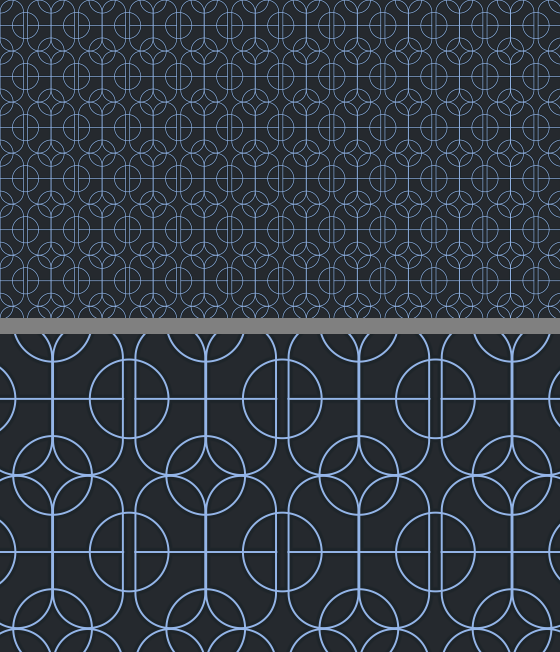
Top, the full canvas; bottom, a detail of the centre.
Give the GLSL for this pattern, as a WebGL 1 fragment shader.

```glsl
precision highp float;
// Fine blue line lattice on dark slate: upright capsules in touching pairs, each
// crossed by a bar, with rings on the cell centres and on the cell corners.
// One mirrored cell gives the distance to the nearest line; it is supersampled.

#define REPEATS 10.97      // cells across the canvas width
#define RING_RADIUS 0.257  // in cells, like all lengths below
#define HALF_GAP 0.038     // half the slit between paired capsules
#define LINE_WIDTH 0.0128
#define LINE_INSET 0.003   // thickens the lines where capsules touch
#define SHADE_REACH 0.036  // extent of the dark rim beside the lines
#define GROUND vec3(0.147, 0.162, 0.180)
#define SHADE vec3(0.112, 0.140, 0.160)
#define LINE_COLOR vec3(0.58, 0.71, 0.91)
#define SAMPLES 4          // per pixel side

uniform vec2 u_resolution;

float ringDistance(vec2 p) {
  return abs(length(p) - RING_RADIUS);
}

// Outline of a capsule that fills the cell height and half its width
float capsuleDistance(vec2 q) {
  float radius = 0.5 * (0.5 - HALF_GAP);
  vec2 fromAxis = vec2(q.x - HALF_GAP - radius, max(q.y - 0.5 + radius, 0.0));
  return abs(length(fromAxis) - radius + LINE_INSET);
}

// Crossbar that stops at the slit
float barDistance(vec2 q) {
  return length(vec2(max(HALF_GAP - q.x, 0.0), q.y));
}

float latticeDistance(vec2 p) {
  vec2 q = abs(fract(p) - 0.5); // mirrored about the cell centre
  float rings = min(ringDistance(q), ringDistance(q - 0.5));
  return min(rings, min(capsuleDistance(q), barDistance(q)));
}

vec3 latticeColor(vec2 p, float softness) {
  float d = latticeDistance(p);
  float shade = 1.0 - smoothstep(0.5 * SHADE_REACH, SHADE_REACH, d);
  float line = clamp((0.5 * LINE_WIDTH - d) / softness + 0.5, 0.0, 1.0);
  return mix(mix(GROUND, SHADE, shade), LINE_COLOR, line);
}

void main() {
  float pixel = REPEATS / u_resolution.x;
  float stepSize = 1.0 / float(SAMPLES);
  vec3 sum = vec3(0.0);

  // Average a grid of samples; cells are counted from the top left
  for (int j = 0; j < SAMPLES; j++) {
    for (int i = 0; i < SAMPLES; i++) {
      vec2 offset = (vec2(float(i), float(j)) + 0.5) * stepSize - 0.5;
      vec2 point = gl_FragCoord.xy + offset;
      vec2 p = vec2(point.x, u_resolution.y - point.y) * pixel;
      sum += latticeColor(p, pixel * stepSize);
    }
  }
  gl_FragColor = vec4(sum * stepSize * stepSize, 1.0);
}
```
